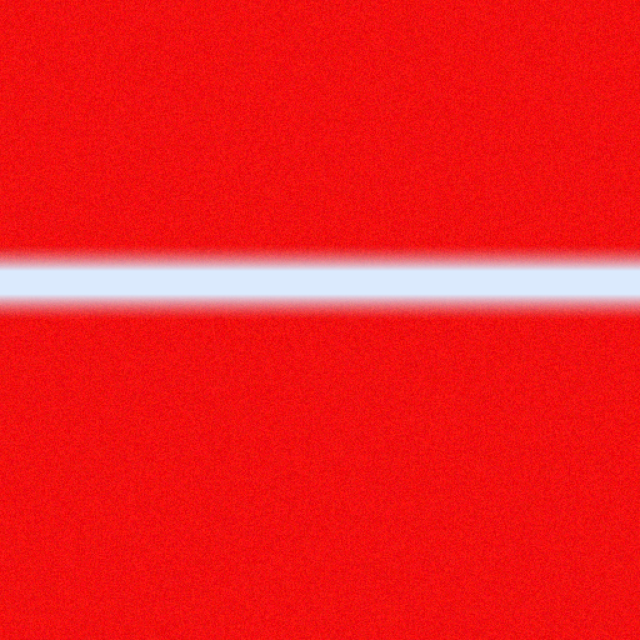
A Shadertoy shader for this background:

```glsl
// A pale horizontal bar of light glowing across a grainy red field.
// The bar is a flat core with a soft falloff by vertical distance;
// smooth hashed grain tints the red and fades out inside the core.

const vec3 FIELD_COLOR = vec3(0.945, 0.060, 0.062);
const vec3 CORE_COLOR = vec3(0.860, 0.918, 0.992);
const float BAR_CENTER = 0.5585;    // height of the bar's middle
const float CORE_HALF = 0.0180;     // half height of the flat core
const float GLOW_HALF = 0.0590;     // distance where the glow ends
const float GLOW_POWER = 1.35;      // bend of the falloff
const float GRAIN_CELLS = 512.0;    // grain cells over the canvas height
const vec3 GRAIN_SHARED = vec3(0.055, 0.025, 0.015);
const vec3 GRAIN_CHROMA = vec3(0.030, 0.045, 0.045);

// Integer hash: four independent values in 0..1 per cell
vec4 hashCell(vec2 cell) {
    uvec2 q = uvec2(ivec2(cell) + 4096);
    uint n = q.x * 1597u + q.y * 51749u;
    uvec4 h = uvec4(n) + uvec4(0u, 7919u, 15401u, 27011u) * 6151u;
    h = (h ^ (h >> 16u)) * 73244475u;
    h = (h ^ (h >> 15u)) * 73244475u;
    h ^= h >> 16u;
    return vec4(h & 65535u) / 65535.0;
}

// Value noise, smoothly blended between cell centres
vec4 grainNoise(vec2 p) {
    p -= 0.5;
    vec2 cell = floor(p);
    vec2 f = smoothstep(0.0, 1.0, p - cell);
    vec4 low = mix(hashCell(cell), hashCell(cell + vec2(1.0, 0.0)), f.x);
    vec4 high = mix(hashCell(cell + vec2(0.0, 1.0)), hashCell(cell + 1.0), f.x);
    return mix(low, high, f.y);
}

// Strength of the light: 1 in the core, 0 beyond the glow
float barLight(float y) {
    float d = abs(y - BAR_CENTER);
    float t = clamp((GLOW_HALF - d) / (GLOW_HALF - CORE_HALF), 0.0, 1.0);
    return pow(t, GLOW_POWER);
}

void mainImage(out vec4 fragColor, in vec2 fragCoord) {
    vec2 uv = fragCoord / iResolution.y;
    float light = barLight(uv.y);

    // Grain shared by all channels, plus a little colour speckle
    vec4 noise = grainNoise(uv * GRAIN_CELLS) * 2.0 - 1.0;
    vec3 grain = GRAIN_SHARED * noise.w + GRAIN_CHROMA * noise.xyz;

    vec3 color = mix(FIELD_COLOR, CORE_COLOR, light);
    color += grain * (1.0 - light);
    fragColor = vec4(clamp(color, 0.0, 1.0), 1.0);
}
```
